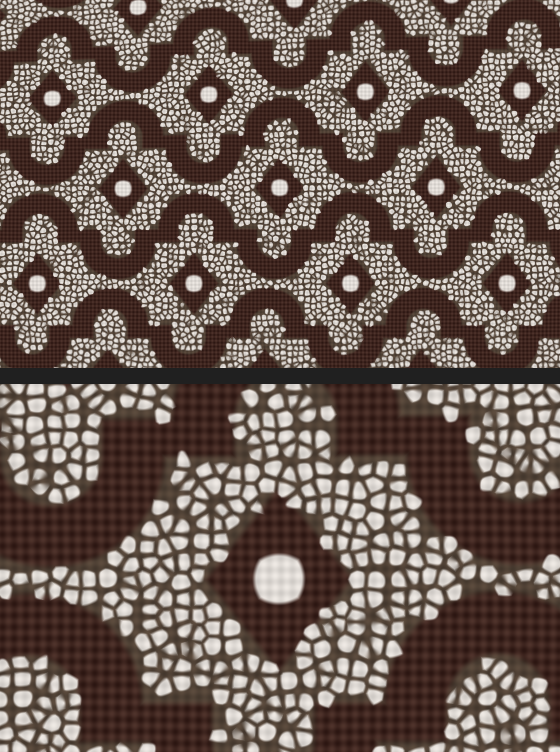
Top: the whole. Bottom: its middle third, enlarged.
A Shadertoy shader for this pattern:

```glsl
const float PERIOD = 0.4255;             // crest to crest
const float ROW = 0.262;                 // band to band
const float ROW_SHIFT = 0.1925;          // sideways step per row
const vec2 CREST = vec2(0.766, 0.623);   // one crest on the band midline
const float OUTER = 0.101;
const float INNER = 0.0486;
const float SHOULDER = 0.0155;           // half thickness of the flat steps
const vec2 DIAMOND = vec2(0.0635, 0.081);
const float SPOT = 0.0225;
const float DOT_CELL = 0.0162;
const float DOT_GAP = 0.25;
const float THREAD = 0.0105;
const float SAG = 0.067;                 // cloth distortion at the upper left
const vec3 BROWN_DARK = vec3(0.17, 0.085, 0.068);
const vec3 BROWN_LIGHT = vec3(0.31, 0.20, 0.17);
const vec3 GAP_COLOR = vec3(0.33, 0.27, 0.22);
const vec3 CREAM = vec3(0.90, 0.88, 0.86);
const float TAU = 6.2831853;

vec2 hash22(vec2 p) {
    vec3 q = fract(p.xyx * vec3(0.1031, 0.1030, 0.0973));
    q += dot(q, q.yzx + 33.33);
    return fract((q.xx + q.yz) * q.zy);
}

float wrapPeriod(float x) {
    return x - PERIOD * round(x / PERIOD);
}

// One side of the band: domed outside with a rounded slot beneath
float archSide(float x, float y) {
    float rise = y - SHOULDER;
    float dome = min(rise, length(vec2(x, rise)) - OUTER);
    float slot = length(vec2(x, max(rise, 0.0))) - INNER;
    return max(dome, -slot);
}

float bandDistance(vec2 p) {
    float row = round((CREST.y - p.y) / ROW);
    float x = p.x - CREST.x - row * ROW_SHIFT;
    float y = p.y - CREST.y + row * ROW;
    return max(archSide(wrapPeriod(x), y),
               archSide(wrapPeriod(x + 0.5 * PERIOD), -y));
}

// Offset from the centre of the nearest diamond
vec2 diamondLocal(vec2 p) {
    float row = floor((CREST.y - p.y) / ROW);
    float x = p.x - CREST.x + 0.006 - row * ROW_SHIFT;
    return vec2(wrapPeriod(x), p.y - CREST.y + (row + 0.5) * ROW);
}

float diamondDistance(vec2 q) {
    float scale = DIAMOND.x * DIAMOND.y / length(DIAMOND);
    return (dot(abs(q) / DIAMOND, vec2(1.0)) - 1.0) * scale;
}

float motifDistance(vec2 p) {
    return min(bandDistance(p), diamondDistance(diamondLocal(p)));
}

// Packed pebbles: cellular borders, kept only where the centre clears the motif
float pebbles(vec2 p, float soft) {
    vec2 g = p / DOT_CELL;
    vec2 base = floor(g);
    vec2 center = g;
    float nearest = 9.0, second = 9.0, size = 0.0;
    for (int j = -1; j <= 1; j++)
    for (int i = -1; i <= 1; i++) {
        vec2 cell = base + vec2(i, j);
        vec2 rnd = hash22(cell + 70.0);
        vec2 site = cell + 0.5 + 0.72 * (rnd - 0.5);
        float d = length(site - g);
        if (d < nearest) {
            second = nearest;
            nearest = d;
            center = site;
            size = rnd.x;
        } else {
            second = min(second, d);
        }
    }
    float gap = DOT_GAP + 0.12 * (size - 0.5);
    float dot_ = smoothstep(gap - soft, gap + soft, second - nearest);
    dot_ *= 1.0 - smoothstep(0.55 - 0.5 * soft, 0.55 + 0.5 * soft, nearest);
    return dot_ * step(0.3 * DOT_CELL, motifDistance(center * DOT_CELL));
}

void mainImage(out vec4 fragColor, in vec2 fragCoord) {
    vec2 uv = fragCoord / iResolution.xy;
    vec2 p = fragCoord / iResolution.y;
    float pixel = 1.0 / iResolution.y;

    // Weave follows the threads; the print sags toward one corner
    vec2 thread = cos(TAU * p / THREAD + 0.35 * sin(p.yx * vec2(23.0, 19.0)));
    float weave = 0.5 + 0.25 * (thread.x + thread.y);
    p.y += SAG * pow(1.0 - uv.x, 2.0) * pow(uv.y, 3.0);

    // Focus falls off toward the top and bottom
    float blur = smoothstep(0.25, 0.5, abs(uv.y - 0.5));
    float soft = 0.17 + 0.12 * blur + 0.4 * pixel / DOT_CELL;

    // Brown ground, slightly paler between the pebbles
    float open = smoothstep(-0.002, 0.006, motifDistance(p));
    vec3 brown = mix(BROWN_DARK, BROWN_LIGHT, weave);
    vec3 color = mix(brown, GAP_COLOR * (0.8 + 0.3 * weave), open);

    // Cream pebbles and diamond centres
    vec3 cream = CREAM * (0.90 + 0.14 * weave);
    color = mix(color, cream, pebbles(p, soft));
    vec2 q = abs(diamondLocal(p));
    float spot = mix(length(q), max(q.x, q.y), 0.3) - SPOT;
    float edge = pixel + 0.0015;
    color = mix(color, cream, 1.0 - smoothstep(-edge, edge, spot));

    fragColor = vec4(color, 1.0);
}
```
